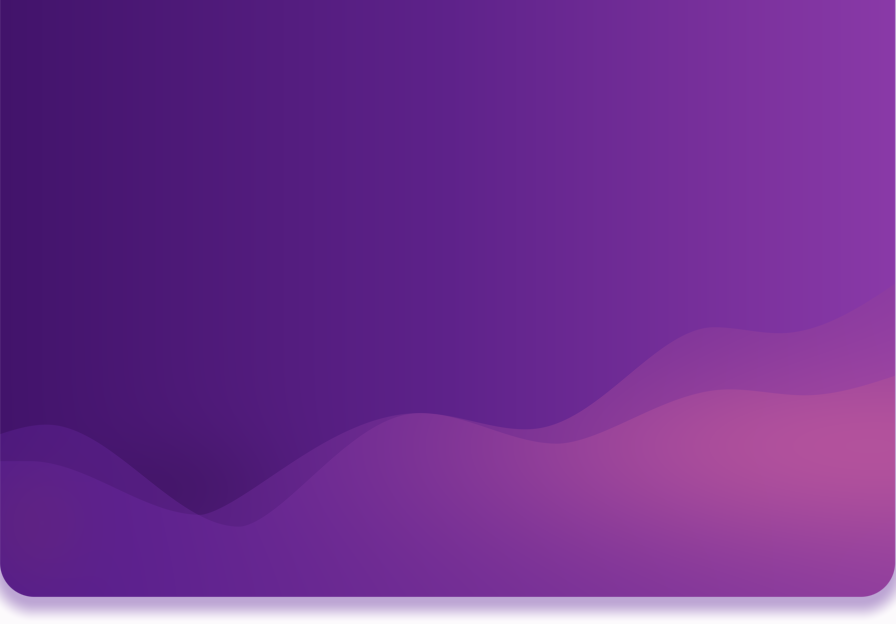
This background is drawn by a WebGL 1 fragment shader. Its source:

```glsl
precision highp float;
uniform vec2 u_resolution;

#define CARD_BOTTOM 0.0435
#define CARD_RIGHT 0.999
#define CORNER_RADIUS 0.055
#define SHADOW_DROP 0.014
#define SHADOW_BLUR 0.028
#define VEIL_OPACITY 0.6
#define GLOW_CENTER vec2(0.97, 0.285)
#define GLOW_SIZE vec2(0.40, 0.17)
#define SHADE_CENTER vec2(0.205, 0.215)
#define SHADE_SIZE vec2(0.11, 0.09)

// Eased step from a to b; skew below 1 makes it rise earlier
float swell(float x, float a, float b, float skew) {
    float t = pow(clamp((x - a) / (b - a), 0.0, 1.0), skew);
    return t * t * (3.0 - 2.0 * t);
}

// Wave crests as sums of eased rises and falls
float deepWave(float x) {
    float h = 0.276;
    h += 0.0435 * swell(x, -0.078, 0.052, 1.0);
    h -= 0.1635 * swell(x, 0.052, 0.267, 1.0);
    h += 0.182 * swell(x, 0.267, 0.469, 0.85);
    h -= 0.049 * swell(x, 0.469, 0.622, 1.0);
    h += 0.087 * swell(x, 0.622, 0.814, 0.9);
    h -= 0.0095 * swell(x, 0.814, 0.898, 1.0);
    return h + 0.066 * swell(x, 0.898, 1.107, 1.0);
}

float highWave(float x) {
    float h = 0.261;
    h -= 0.086 * swell(x, 0.033, 0.224, 1.0);
    h += 0.163 * swell(x, 0.224, 0.469, 0.77);
    h -= 0.026 * swell(x, 0.469, 0.586, 1.0);
    h += 0.1636 * swell(x, 0.586, 0.797, 1.08);
    h -= 0.0096 * swell(x, 0.797, 0.870, 1.0);
    return h + 0.203 * swell(x, 0.870, 1.172, 1.0);
}

float bell(vec2 p, vec2 center, vec2 size) {
    vec2 d = (p - center) / size;
    return exp(-dot(d, d));
}

// Card with rounded lower corners, its top lying beyond the canvas
float cardDistance(vec2 p, float width) {
    vec2 halfSize = vec2(0.5 * width, 0.7);
    vec2 center = vec2(halfSize.x, CARD_BOTTOM + halfSize.y);
    vec2 d = abs(p - center) - halfSize + CORNER_RADIUS;
    return length(max(d, 0.0)) + min(max(d.x, d.y), 0.0) - CORNER_RADIUS;
}

float below(float y, float edge, float soft) {
    return smoothstep(-soft, soft, edge - y);
}

void main() {
    vec2 uv = gl_FragCoord.xy / u_resolution;
    float aspect = u_resolution.x / u_resolution.y;
    vec2 p = vec2(uv.x * aspect, uv.y);
    float soft = 0.8 / u_resolution.y;

    // Violet backdrop
    vec3 sky = mix(vec3(0.258, 0.075, 0.418), vec3(0.368, 0.133, 0.541),
                   smoothstep(-0.5, 1.0, uv.x * 2.0) * 1.35 - 0.35);
    sky = mix(vec3(0.258, 0.075, 0.418), vec3(0.368, 0.133, 0.541), min(uv.x * 2.0, 1.0));
    sky = mix(sky, vec3(0.541, 0.225, 0.656), max(uv.x * 2.0 - 1.0, 0.0));
    sky *= 1.0 - 0.10 * bell(uv, SHADE_CENTER, SHADE_SIZE);

    // Wave tint with a rose glow on the right
    vec3 tide = mix(vec3(0.33, 0.11, 0.545), vec3(0.55, 0.235, 0.62), uv.x);
    tide = mix(tide, vec3(0.70, 0.32, 0.61), bell(uv, GLOW_CENTER, GLOW_SIZE));
    tide += vec3(0.03, 0.02, -0.03) * bell(uv, vec2(0.03, 0.16), vec2(0.07, 0.12));

    // Either wave veils the backdrop; their overlap is full tint
    float deep = below(uv.y, deepWave(uv.x), soft);
    float high = below(uv.y, highWave(uv.x), soft);
    vec3 card = mix(sky, tide, VEIL_OPACITY * max(deep, high));
    card = mix(card, tide, deep * high);

    // White page and lilac drop shadow
    float width = aspect * CARD_RIGHT;
    float shadowGap = cardDistance(p + vec2(0.0, SHADOW_DROP), width);
    float shadow = 1.0 - smoothstep(-0.008, SHADOW_BLUR, shadowGap);
    vec3 page = mix(vec3(0.99, 0.98, 0.99), vec3(0.74, 0.65, 0.83), shadow);

    float cover = below(cardDistance(p, width), 0.0, soft);
    gl_FragColor = vec4(mix(page, card, cover), 1.0);
}
```
